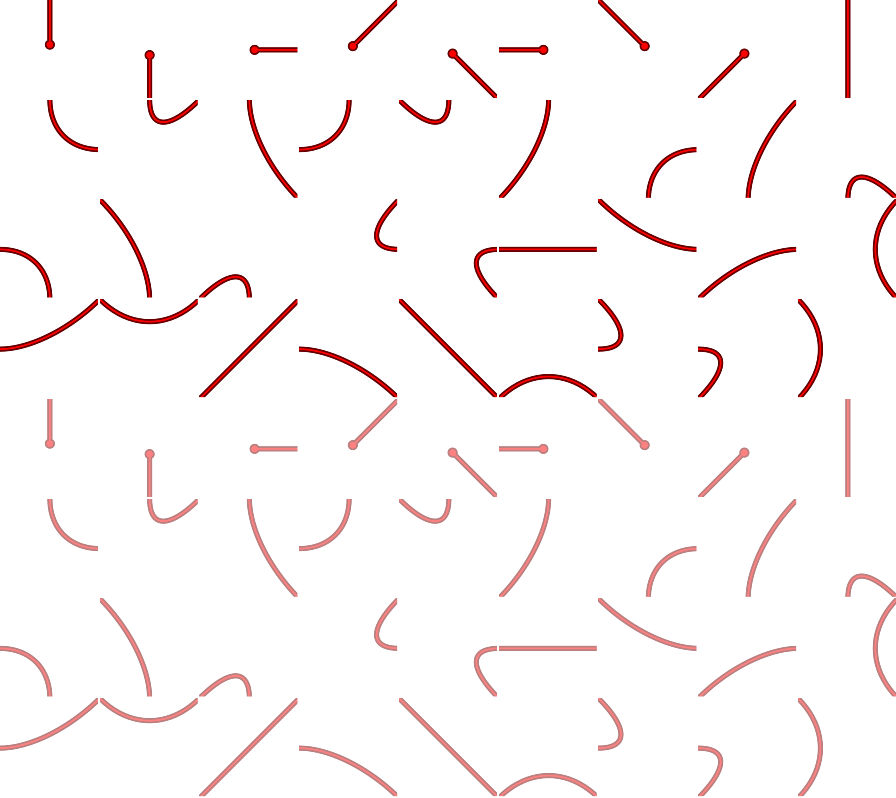
Write a WebGL 1 fragment shader that draws this pattern.

```glsl
precision highp float;
uniform vec2 u_resolution;

const float COLUMNS = 9.0;
const float ROWS = 8.0;
const float SHEET_ROWS = 4.0;
const float PIXEL = 1.0 / 57.0;     // design unit inside a unit cell
const float PULL = 0.6;             // handle length towards the cell centre
const int SEGMENTS = 20;

// Maps 0, 1, 2 to 0, 1, -1.
float signedStep(float v) {
  return v < 1.5 ? v : -1.0;
}

// Eight compass directions: N, S, E, NE, SE, W, NW, SW.
vec2 compass(float index) {
  float code = index + 1.0;
  float column = floor((code + 0.5) / 3.0);
  return vec2(signedStep(column), signedStep(code - 3.0 * column));
}

float segmentDistance(vec2 p, vec2 a, vec2 b) {
  vec2 ab = b - a;
  return length(p - a - ab * clamp(dot(p - a, ab) / dot(ab, ab), 0.0, 1.0));
}

// Cubic curve whose handles both point at the centre.
vec2 trackPoint(vec2 a, vec2 b, float t) {
  float s = 1.0 - t;
  float handle = 1.0 - PULL;
  return a * (s * s * s + 3.0 * s * s * t * handle)
       + b * (t * t * t + 3.0 * s * t * t * handle);
}

float trackDistance(vec2 p, vec2 a, vec2 b) {
  float d = 10.0;
  vec2 previous = a;
  for (int i = 1; i <= SEGMENTS; i++) {
    vec2 next = trackPoint(a, b, float(i) / float(SEGMENTS));
    d = min(d, segmentDistance(p, previous, next));
    previous = next;
  }
  return d;
}

// Dead end: a spoke from the border to a round stop near the centre.
// The stop is enlarged by shifting its distance field.
float stubDistance(vec2 p, vec2 direction) {
  vec2 stop = normalize(direction) * 3.0 * PIXEL;
  float spoke = segmentDistance(p, direction * 0.5, stop);
  return min(spoke, length(p - stop) - 1.4 * PIXEL);
}

// The first eight cells are dead ends, then every pair of directions.
float cellDistance(vec2 p, float index) {
  if (index < 7.5) return stubDistance(p, compass(index));
  float rest = index - 8.0;
  vec2 ends = vec2(0.0, 1.0);
  for (int i = 0; i < 7; i++) {
    float first = float(i);
    float count = 7.0 - first;
    if (rest > -0.5 && rest < count - 0.5) {
      ends = vec2(first, first + 1.0 + rest);
    }
    rest -= count;
  }
  return trackDistance(p, compass(ends.x) * 0.5, compass(ends.y) * 0.5);
}

float coverage(float d, float halfWidth, float blur) {
  return 1.0 - smoothstep(halfWidth - blur, halfWidth + blur, d);
}

void main() {
  float cellSize = u_resolution.y / ROWS;
  vec2 grid = vec2(gl_FragCoord.x, u_resolution.y - gl_FragCoord.y) / cellSize;
  vec2 cell = floor(grid);
  vec2 local = grid - cell;
  vec2 p = vec2(local.x - 0.5, 0.5 - local.y);
  float index = mod(cell.y, SHEET_ROWS) * COLUMNS + mod(cell.x, COLUMNS);
  float blur = 0.5 / cellSize;

  float d = cellDistance(p, index);

  // Narrow gap along the right and lower cell borders
  float inside = coverage(max(local.x, local.y), 1.0 - PIXEL, blur);

  // The lower sheet is a faded copy of the upper one
  float faded = step(SHEET_ROWS, cell.y);
  vec3 rim = mix(vec3(0.4, 0.0, 0.0), vec3(0.73, 0.5, 0.5), faded);
  vec3 core = mix(vec3(1.0, 0.0, 0.0), vec3(1.0, 0.5, 0.5), faded);

  vec3 stroke = mix(rim, core, coverage(d, 0.5 * PIXEL, blur));
  vec3 color = mix(vec3(1.0), stroke, coverage(d, 1.5 * PIXEL, blur) * inside);
  gl_FragColor = vec4(color, 1.0);
}
```
